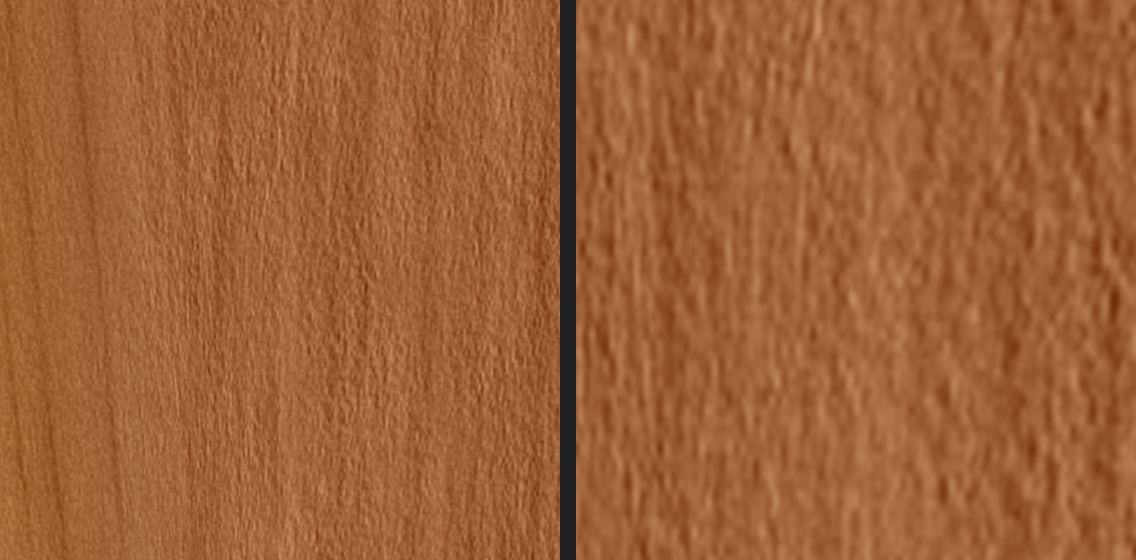
Left: the whole. Right: its middle third, enlarged.
A Shadertoy shader for this texture:

```glsl
float hash(vec2 p) {
    vec3 q = fract(p.xyx * vec3(0.1031, 0.1030, 0.0973));
    q += dot(q, q.yzx + 33.33);
    return fract((q.x + q.y) * q.z);
}

// Smooth value noise centred on zero
float noise(vec2 p) {
    vec2 cell = floor(p), f = fract(p);
    f = f * f * (3.0 - 2.0 * f);
    float low = mix(hash(cell), hash(cell + vec2(1, 0)), f.x);
    float high = mix(hash(cell + vec2(0, 1)), hash(cell + vec2(1, 1)), f.x);
    return mix(low, high, f.y) - 0.5;
}

// Pale fibre with a dark flank
float fleck(vec2 p) {
    return noise(p) - noise(p + vec2(0.9, 0.25));
}

// Thin growth line with a soft shadow on its left
float growthLine(float d) {
    float shadow = exp(min(d, 0.0) / 0.018) * (1.0 - smoothstep(-0.003, 0.006, d));
    return 0.8 * exp(-d * d / 0.00004) + 0.6 * shadow;
}

void mainImage(out vec4 fragColor, in vec2 fragCoord) {
    vec2 uv = fragCoord / iResolution.xy;

    // Growth direction: leans right on the left side, slightly left elsewhere
    float lean = mix(0.105, -0.037, smoothstep(0.15, 0.55, uv.x));
    float across = uv.x - lean * (1.0 - uv.y);
    across += 0.006 * noise(uv * vec2(4.0, 5.0)) + 0.002 * noise(uv * vec2(9.0, 22.0));
    vec2 grain = vec2(across, uv.y);
    float coarse = smoothstep(0.1, 0.38, across + 0.08 * noise(grain * vec2(20.0, 2.0)));

    // Broad bands and long streaks
    float tone = 0.2 + 1.3 * noise(grain * vec2(14.0, 1.3) + 7.0);
    tone += 1.4 * noise(grain * vec2(42.0, 2.5) + 31.0) * mix(0.5, 1.0, coarse);
    tone += 1.7 * noise(grain * vec2(105.0, 8.0) + 53.0) * mix(0.3, 1.0, coarse);

    // Short fibres, rougher towards the right, over fine speckle
    vec2 fibre = grain + vec2(0.002 * noise(uv * vec2(60.0, 70.0)), 0.0);
    float fine = 2.1 * fleck(fibre * vec2(150.0, 45.0) + 11.0);
    fine += 2.2 * fleck(fibre * vec2(195.0, 100.0) + 71.0);
    float patchy = 1.0 + 0.7 * noise(grain * vec2(18.0, 6.0) + 91.0);
    tone += fine * patchy * mix(0.5, 1.1, coarse);
    tone += 2.0 * noise(uv * vec2(240.0, 180.0));

    // Crisp lines on the left, diffuse dark bands on the right
    for (int i = 0; i < 3; i++) {
        float n = float(i);
        float wear = 0.9 + 0.7 * noise(vec2(n * 9.0, uv.y * 6.0));
        float line = across + 0.047 - 0.06 * n - 0.028 * n * (n - 1.0);
        tone -= 1.5 * wear * growthLine(line);
        float band = (across - 0.51 - 0.13 * n) / 0.014;
        tone -= 0.8 * wear * exp(-band * band);
    }
    float edge = (across - 0.985) / 0.01;
    tone -= 1.1 * exp(-edge * edge);

    // Slightly yellow smooth side and redder fibrous side
    vec3 color = vec3(0.621, 0.385, 0.219) + tone * vec3(0.035, 0.039, 0.037);
    color += mix(vec3(0.005, 0.013, 0.001), vec3(0.001, -0.002, 0.002), coarse);
    float amber = (1.0 - coarse) * smoothstep(0.1, -0.04, across);
    color += amber * vec3(-0.002, -0.008, -0.022);
    fragColor = vec4(clamp(color, 0.0, 1.0), 1.0);
}
```
